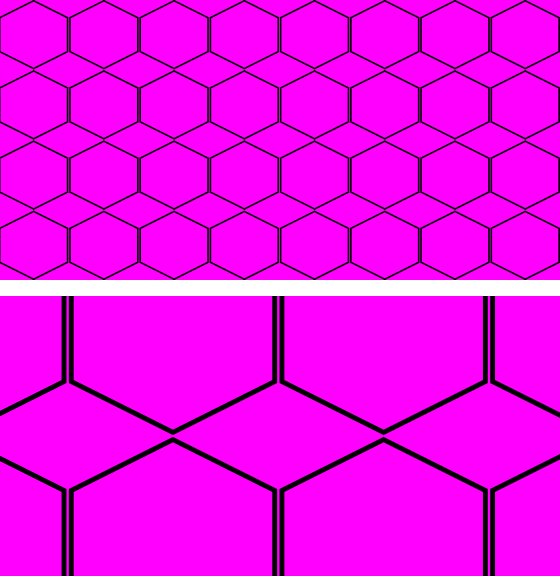
Top, the full canvas; bottom, a detail of the centre.
A Shadertoy shader for this pattern:

```glsl
// Eight by four grid of upright hexagon outlines, black on flat magenta.
// Each square cell holds one hexagon, measured with a distance function
// and stroked with a thin antialiased line; narrow gaps part the neighbours.

#define PITCH 0.2508               // cell size, in canvas heights
#define RADIUS 0.1211              // centre to side and centre to tip
#define SLOPE 0.5                  // fall of the slanted sides
#define LINE_WIDTH 0.0058
#define GRID_SHIFT vec2(-0.002, 0.0)
#define FILL_COLOR vec3(1.0, 0.0, 1.0)
#define LINE_COLOR vec3(0.0)

// Signed distance to a hexagon with vertical sides and tips above and below.
float hexagonDistance(vec2 p) {
    p = abs(p);
    float side = p.x - RADIUS;
    float slant = (p.x * SLOPE + p.y - RADIUS) / length(vec2(SLOPE, 1.0));
    return max(side, slant);
}

void mainImage(out vec4 fragColor, in vec2 fragCoord) {
    float pixel = 1.0 / iResolution.y;
    vec2 p = (fragCoord - 0.5 * iResolution.xy) * pixel - GRID_SHIFT;

    // Repeat around the centre of each cell
    vec2 cell = (fract(p / PITCH) - 0.5) * PITCH;

    // Stroke the outline with a ramp one pixel wide
    float edge = abs(hexagonDistance(cell)) - 0.5 * LINE_WIDTH;
    float stroke = clamp(0.5 - edge / pixel, 0.0, 1.0);

    fragColor = vec4(mix(FILL_COLOR, LINE_COLOR, stroke), 1.0);
}
```
